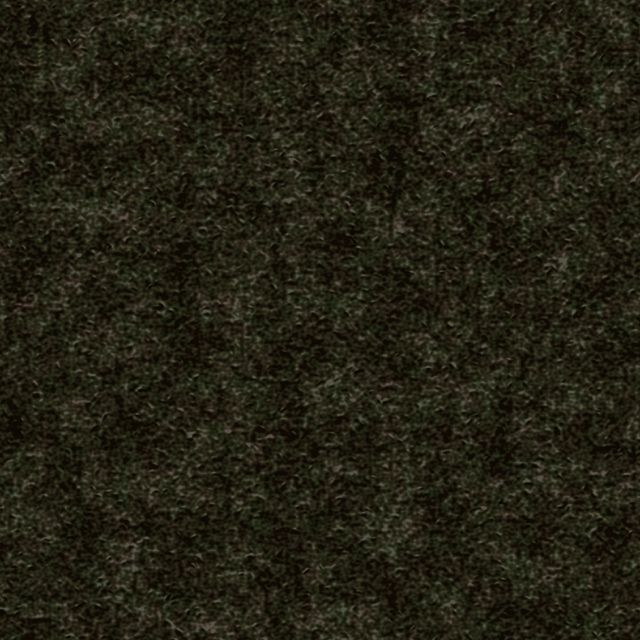
Reproduce this texture procedurally as a Shadertoy shader.

```glsl
// Dark mossy ground: fine olive-brown grain, soft clumps and small curled flecks.
// Layers of gradient noise and scattered arcs add up to one tone value,
// which is looked up in an earthy colour ramp and lightly tinted.

const vec2 FINE_FREQ = vec2(150.0, 175.0);   // cells per canvas height
const vec2 GRAIN_FREQ = vec2(82.0, 108.0);
const vec2 CLUMP_FREQ = vec2(34.0, 40.0);
const vec2 PATCH_FREQ = vec2(12.0, 14.0);
const float FINE_AMOUNT = 0.54;
const float GRAIN_AMOUNT = 0.56;
const float CLUMP_AMOUNT = 0.34;
const float PATCH_AMOUNT = 0.34;

const float FLECK_CELLS = 64.0;
const vec2 FLECK_SIZE = vec2(0.40, 0.14);    // half length and width, in cells
const float FLECK_AMOUNT = 2.4;
const float FLECK_TILT = 0.9;                // largest angle from horizontal
const float FLECK_BEND = 1.3;

const float TONE_CENTRE = 1.88;              // ramp position of the mean tone
const float TONE_SPREAD = 1.45;
const float TINT_AMOUNT = 0.035;
const vec3 RUST = vec3(0.08, 0.03, 0.0);

const vec3 RAMP[6] = vec3[6](
    vec3(0.07, 0.05, 0.02),   // deep shade
    vec3(0.10, 0.09, 0.04),   // soil
    vec3(0.13, 0.13, 0.07),   // dark olive
    vec3(0.17, 0.16, 0.10),   // olive
    vec3(0.22, 0.22, 0.15),   // dry moss
    vec3(0.30, 0.29, 0.24));  // pale tips

vec2 hash2(vec2 p) {
    vec3 q = fract(p.xyx * vec3(0.1031, 0.1030, 0.0973));
    q += dot(q, q.yzx + 33.33);
    return fract((q.xx + q.yz) * q.zy);
}

float cornerSlope(vec2 cell, vec2 offset) {
    float angle = 6.28318 * hash2(cell).x;
    return dot(vec2(cos(angle), sin(angle)), offset);
}

// Gradient noise scaled to a standard deviation of about one.
float gradientNoise(vec2 p) {
    vec2 i = floor(p), f = fract(p);
    vec2 u = f * f * f * (f * (f * 6.0 - 15.0) + 10.0);
    vec2 e = vec2(0.0, 1.0);
    float low = mix(cornerSlope(i, f), cornerSlope(i + e.yx, f - e.yx), u.x);
    float high = mix(cornerSlope(i + e.xy, f - e.xy), cornerSlope(i + e.yy, f - e.yy), u.x);
    return mix(low, high, u.y) / 0.215;
}

// Soft curled fibres, each lit on top with a shadow below.
float flecks(vec2 p) {
    vec2 home = floor(p);
    float sum = 0.0;
    for (int y = -1; y <= 1; y++) {
        for (int x = -1; x <= 1; x++) {
            vec2 cell = home + vec2(x, y);
            vec2 place = hash2(cell + 17.0);
            vec2 form = hash2(cell + 151.0);
            vec2 trait = hash2(cell + 293.0);
            float angle = FLECK_TILT * (2.0 * form.x - 1.0);
            float c = cos(angle), s = sin(angle);
            vec2 q = mat2(c, -s, s, c) * (p - cell - place);
            q.y += FLECK_BEND * (form.y - 0.3) * q.x * q.x;
            vec2 size = FLECK_SIZE * mix(0.65, 1.15, trait.y);
            vec2 lit = q / size;
            vec2 shade = (q + vec2(0.0, 2.0 * size.y)) / size;
            float profile = exp(-dot(lit, lit)) - 0.8 * exp(-dot(shade, shade));
            sum += trait.x * trait.x * profile;
        }
    }
    return FLECK_AMOUNT * sum;
}

vec3 earthColour(float tone) {
    tone = clamp(tone, -0.45, 5.5);
    int i = int(clamp(floor(tone), 0.0, 4.0));
    return mix(RAMP[i], RAMP[i + 1], tone - float(i));
}

void mainImage(out vec4 fragColor, in vec2 fragCoord) {
    vec2 uv = fragCoord / iResolution.y;

    // Tone from fine grain up to broad patches
    float tone = FINE_AMOUNT * gradientNoise(uv * FINE_FREQ)
               + GRAIN_AMOUNT * gradientNoise(uv * GRAIN_FREQ + 41.3)
               + CLUMP_AMOUNT * gradientNoise(uv * CLUMP_FREQ + 73.7)
               + PATCH_AMOUNT * gradientNoise(uv * PATCH_FREQ + 97.1)
               + flecks(uv * FLECK_CELLS);
    vec3 colour = earthColour(TONE_CENTRE + TONE_SPREAD * tone);

    // Drift between red-brown and green, with rare rusty specks
    float drift = 0.6 * gradientNoise(uv * 24.0 + 11.9) + 0.5 * gradientNoise(uv * 58.0 + 5.3);
    colour *= 1.0 + TINT_AMOUNT * drift * vec3(1.3, -0.9, 0.6);
    float rust = smoothstep(2.2, 3.0, gradientNoise(uv * 62.0 + 211.7));
    colour += RUST * rust * smoothstep(-0.5, 1.5, tone);

    fragColor = vec4(clamp(colour, 0.0, 1.0), 1.0);
}
```
